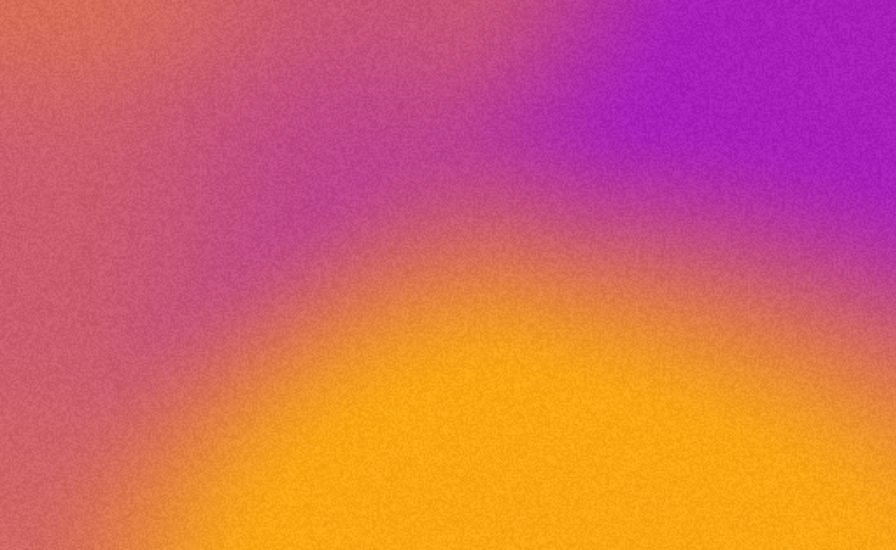
Write a WebGL 2 fragment shader that draws this background.

```glsl
#version 300 es
precision highp float;
// A soft orange dome under a pink and violet haze, covered with fine grain.
// One scalar field, "violetness", is shaped by smooth masks and then mapped
// onto a two-colour ramp. Lengths are in canvas heights, origin lower left.

uniform vec2 u_resolution;
out vec4 fragColor;

const vec3 ORANGE = vec3(0.98, 0.65, 0.07);
const vec3 VIOLET = vec3(0.66, 0.12, 0.73);

// Dome: a superellipse, wider on its right side
const vec2 DOME_CENTER = vec2(0.932, -0.017);
const float DOME_LEFT = 0.678;
const float DOME_RIGHT = 1.186;
const float DOME_HEIGHT = 0.566;
const float DOME_POWER = 1.57;
const vec2 DOME_SOFTNESS = vec2(0.35, 0.50);   // left, right

// Haze: coral at the left, pink in the middle, violet at the upper right
const float CORAL_LEVEL = 0.55;
const float PINK_LEVEL = 0.74;
const vec2 PINK_RANGE = vec2(0.10, 0.70);
const float TOP_WARMTH = 0.13;
const float TOP_DEPTH = 0.18;
const float BASE_WARMTH = 0.07;
const float VIOLET_EDGE = 1.06;
const float VIOLET_SLANT = 0.40;
const float VIOLET_SOFTNESS = 0.233;

const float GRAIN_ROWS = 314.0;
const float GRAIN_STRENGTH = 0.075;

float hash(vec2 cell) {
    vec3 q = fract(vec3(cell.xyx) * 0.1031);
    q += dot(q, q.yzx + 33.33);
    return fract((q.x + q.y) * q.z);
}

// Smoothly interpolated random values on a grid
float valueNoise(vec2 p) {
    vec2 cell = floor(p);
    vec2 f = smoothstep(0.0, 1.0, fract(p));
    float low = mix(hash(cell), hash(cell + vec2(1, 0)), f.x);
    float high = mix(hash(cell + vec2(0, 1)), hash(cell + vec2(1, 1)), f.x);
    return mix(low, high, f.y);
}

// 0 inside the dome, 1 outside it
float domeMask(vec2 p) {
    vec2 d = p - DOME_CENTER;
    float halfWidth = d.x < 0.0 ? DOME_LEFT : DOME_RIGHT;
    vec2 q = pow(abs(d) / vec2(halfWidth, DOME_HEIGHT), vec2(DOME_POWER));
    float radius = pow(q.x + q.y, 1.0 / DOME_POWER);
    float side = smoothstep(-0.6, 0.4, d.x);
    float softness = mix(DOME_SOFTNESS.x, DOME_SOFTNESS.y, side);
    return smoothstep(1.0 - softness, 1.0 + softness, radius);
}

float hazeLevel(vec2 p) {
    float depth = 1.0 - p.y;
    float level = mix(CORAL_LEVEL, PINK_LEVEL,
                      smoothstep(PINK_RANGE.x, PINK_RANGE.y, p.x));
    level -= TOP_WARMTH * exp(-depth * depth / (TOP_DEPTH * TOP_DEPTH));
    level -= BASE_WARMTH * smoothstep(0.45, 0.0, p.y);
    float edge = VIOLET_EDGE - VIOLET_SLANT * depth;
    float violet = smoothstep(edge - VIOLET_SOFTNESS, edge + VIOLET_SOFTNESS, p.x);
    return mix(level, 1.0, violet);
}

void main() {
    vec2 p = gl_FragCoord.xy / u_resolution.y;
    vec3 color = mix(ORANGE, VIOLET, hazeLevel(p) * domeMask(p));

    // Fine film grain
    float grain = valueNoise(p * GRAIN_ROWS + 0.5) - 0.5;
    color += GRAIN_STRENGTH * grain;

    fragColor = vec4(clamp(color, 0.0, 1.0), 1.0);
}
```
